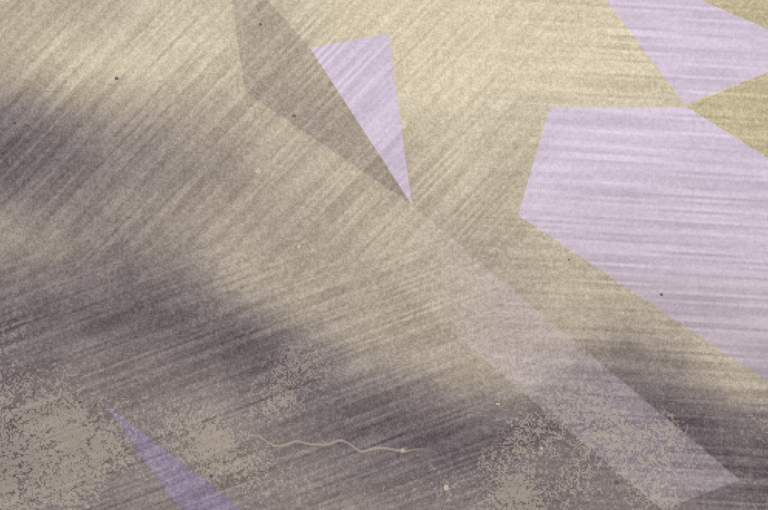
A WebGL 2 fragment shader for this background:

```glsl
#version 300 es
precision highp float;
// Weathered paper with pale lavender facets above a dark, smoky lower edge.
// A tone field (ridge, clouds, noise) picks the paper colour; convex polygons
// tint it, then directional scratches, grain, chips and a crack age the surface.
uniform vec2 u_resolution;
out vec4 fragColor;

const float ASPECT = 1.506;
const vec3 SMOKE = vec3(0.35, 0.31, 0.33);
const vec3 UMBER = vec3(0.49, 0.45, 0.45);
const vec3 STONE = vec3(0.71, 0.66, 0.59);
const vec3 CREAM = vec3(0.84, 0.79, 0.69);
const vec3 LAVENDER = vec3(0.83, 0.77, 0.85);
const vec3 OLIVE = vec3(0.74, 0.69, 0.56);
const vec3 VIOLET = vec3(0.56, 0.51, 0.62);
const float GRAIN = 0.15;
const float SCRATCH = 0.14;

float hash(vec2 p) {
  vec3 q = fract(vec3(p.xyx) * 0.1031);
  q += dot(q, q.yzx + 33.33);
  return fract((q.x + q.y) * q.z);
}

float noise(vec2 p) {
  vec2 i = floor(p), f = fract(p);
  f = f * f * (3.0 - 2.0 * f);
  return mix(mix(hash(i), hash(i + vec2(1, 0)), f.x),
             mix(hash(i + vec2(0, 1)), hash(i + vec2(1, 1)), f.x), f.y);
}

float fbm(vec2 p) {
  float sum = 0.0, amp = 0.5;
  for (int i = 0; i < 5; i++) {
    sum += amp * noise(p);
    p = mat2(1.6, 1.2, -1.2, 1.6) * p + 7.3;
    amp *= 0.5;
  }
  return sum;
}

float glow(vec2 p, vec2 center, vec2 radius) {
  vec2 q = (p - center) / radius;
  return exp(-dot(q, q));
}

// Coverage of a convex polygon with clockwise corners; repeated corners are skipped.
float facet(vec2 p, vec2 corners[5], float blur) {
  float d = -1.0;
  for (int i = 0; i < 5; i++) {
    vec2 a = corners[i], e = corners[(i + 1) % 5] - a;
    float len = length(e);
    if (len > 0.0001) d = max(d, dot(p - a, vec2(-e.y, e.x)) / len);
  }
  return 1.0 - smoothstep(-blur, blur, d);
}

// Noise stretched along a direction, for brush marks and scratches.
float streaks(vec2 p, float angle, float density) {
  float c = cos(angle), s = sin(angle);
  vec2 q = vec2(c * p.x + s * p.y, c * p.y - s * p.x);
  return noise(q * vec2(density * 0.035, density)) - 0.5;
}

// Brightness of the paper: 0 is smoke, 1 is cream.
float paperTone(vec2 p) {
  float ridge = 0.46 - 0.27 * smoothstep(0.25, 0.92, p.x)
              + 0.10 * glow(p, vec2(1.22, p.y), vec2(0.12, 1.0));
  float h = p.y - ridge + 0.14 * (fbm(p * 5.0) - 0.5);
  float low = mix(0.10, 0.34, smoothstep(0.06, -0.26, h));
  float high = mix(0.55, 0.94, smoothstep(0.5, 1.35, 0.4 * p.x + 0.9 * p.y));
  float tone = mix(low, high, smoothstep(-0.08, 0.12, h));
  tone -= 0.30 * glow(p, vec2(0.12, 0.68), vec2(0.30, 0.11));
  tone -= 0.16 * glow(p, vec2(0.0, 0.78), vec2(0.12, 0.14));
  tone += 0.16 * glow(p, vec2(0.20, 0.88), vec2(0.22, 0.07));
  tone += 0.12 * glow(p, vec2(0.95, 0.92), vec2(0.22, 0.16));
  tone -= 0.12 * glow(p, vec2(0.03, 0.13), vec2(0.14, 0.16));
  tone -= 0.10 * glow(p, vec2(1.42, 0.05), vec2(0.20, 0.14));
  return tone + 0.22 * (fbm(p * 9.0 + 4.0) - 0.48);
}

vec3 paperColor(float t) {
  vec3 c = mix(SMOKE, UMBER, smoothstep(0.0, 0.30, t));
  c = mix(c, STONE, smoothstep(0.20, 0.72, t));
  return mix(c, CREAM, smoothstep(0.62, 1.0, t));
}

void main() {
  vec2 p = gl_FragCoord.xy / u_resolution * vec2(ASPECT, 1.0);
  float edge = 1.0 / u_resolution.y;
  float tone = paperTone(p);

  // Folded paper: shaded facet and pale diagonal band
  float fold = facet(p, vec2[5](vec2(0.452, 1.02), vec2(0.507, 1.02), vec2(0.608, 0.906),
                                vec2(0.808, 0.598), vec2(0.48, 0.82)), edge * 1.5);
  float band = facet(p, vec2[5](vec2(0.667, 0.54), vec2(0.808, 0.598), vec2(1.45, 0.06),
                                vec2(1.30, 0.0), vec2(1.02, 0.236)), edge * 1.5);
  tone += -0.17 * fold + 0.09 * band * smoothstep(0.66, 0.85, p.x);
  vec3 color = paperColor(tone);
  color = mix(color, LAVENDER * 0.86, 0.32 * band * smoothstep(0.75, 1.05, p.x));

  // Olive wedges and lavender facets
  float wedge = facet(p, vec2[5](vec2(1.347, 0.79), vec2(1.6, 0.90), vec2(1.6, 0.63),
                                 vec2(1.6, 0.63), vec2(1.6, 0.63)), edge);
  float corner = smoothstep(-edge, edge, p.y - 1.0 + 0.444 * (p.x - 1.373));
  color = mix(color, OLIVE, 0.75 * max(wedge, corner));
  vec2 t = vec2(0.808, 0.598);
  float panes = facet(p, vec2[5](vec2(0.608, 0.906), vec2(0.761, 0.935), t, t, t), edge);
  panes = max(panes, facet(p, vec2[5](vec2(1.078, 0.79), vec2(1.347, 0.79), vec2(1.6, 0.631),
                                      vec2(1.6, 0.188), vec2(1.016, 0.578)), edge));
  panes = max(panes, facet(p, vec2[5](vec2(1.15, 1.05), vec2(1.261, 1.05), vec2(1.6, 0.9),
                                      vec2(1.6, 0.895), vec2(1.343, 0.796)), edge));
  float fade = smoothstep(0.2, 0.72, p.y);
  vec3 paneColor = LAVENDER * mix(0.84, 1.0, fade) + 0.08 * (fbm(p * 8.0) - 0.48);
  color = mix(color, paneColor, panes * mix(0.72, 0.92, fade));
  vec2 b = vec2(0.372, -0.026);
  float shard = facet(p, vec2[5](vec2(0.202, 0.212), vec2(0.51, -0.026), b, b, b), edge);
  color = mix(color, VIOLET, 0.7 * shard);

  // Scratches turn from steep on the left to level on the right
  float wear = mix(streaks(p, 0.8, 160.0), streaks(p, 0.35, 190.0), smoothstep(0.65, 0.35, p.y));
  wear = mix(wear, streaks(p, -0.06, 170.0), smoothstep(0.8, 1.25, p.x));
  color += SCRATCH * wear * mix(0.5, 1.0, fbm(p * 4.0));

  // Grain, with pale flakes showing through the lower smoke
  float grain = noise(p * 330.0) * 0.6 + noise(p * 150.0) * 0.4 - 0.5;
  color += GRAIN * grain * mix(1.0, 0.55, panes);
  float flakes = smoothstep(0.52, 0.72, fbm(p * 7.0 + 11.0) + 0.5 * grain);
  color = mix(color, STONE, 0.5 * flakes * smoothstep(0.5, 0.15, p.y));

  // Scattered chips and pits
  vec2 cell = floor(p * 11.0);
  vec2 chip = fract(p * 11.0) - 0.25 - 0.5 * vec2(hash(cell), hash(cell + 31.0));
  float size = 0.025 + 0.05 * hash(cell + 5.0);
  float mark = smoothstep(size, size * 0.5, length(chip) + 0.05 * (noise(p * 130.0) - 0.5));
  float kind = hash(cell + 17.0);
  color = mix(color, kind > 0.93 ? CREAM : SMOKE, 0.7 * mark * step(0.87, kind));

  // Thin pale crack
  float crackY = 0.13 - 0.07 * (p.x - 0.6) + 0.025 * (noise(p.xx * 24.0) - 0.5);
  float crack = smoothstep(0.004, 0.001, abs(p.y - crackY));
  crack *= smoothstep(0.44, 0.55, p.x) * smoothstep(0.87, 0.78, p.x);
  color = mix(color, STONE, 0.6 * crack);
  fragColor = vec4(clamp(color, 0.0, 1.0), 1.0);
}
```
